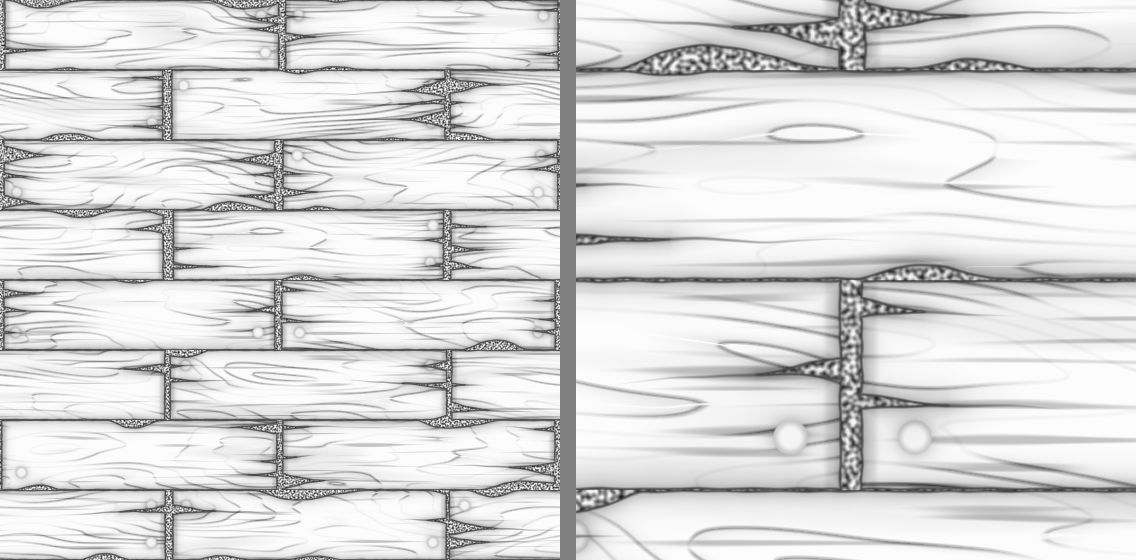
Left: the whole. Right: its middle third, enlarged.
A Shadertoy shader for this texture map:

```glsl
// Weathered pale wooden planks in staggered rows, with split ends, nails and gritty gaps.
#define ROWS 8.0
#define PLANKS 2.0
#define STAGGER 0.6
#define PLANK_LENGTH 4.0
#define WOOD 1.0
#define OUTLINE 0.25
#define GRIT_SCALE 290.0
#define GRAIN_WIDTH 0.012
#define GRAIN_DARKNESS 0.27
#define SPLIT_CHANCE 0.68
#define NAIL_RADIUS 0.082
#define NAIL_CHANCE 0.4

float hash(vec2 p) {
    vec3 a = fract(p.xyx * vec3(0.1031, 0.1030, 0.0973));
    a += dot(a, a.yzx + 33.33);
    return fract((a.x + a.y) * a.z);
}

vec2 gradientAt(vec2 cell) {
    float angle = 6.2832 * hash(cell);
    return vec2(cos(angle), sin(angle));
}

float gradientNoise(vec2 p) {
    vec2 i = floor(p), f = p - i;
    vec2 u = f * f * f * (f * (f * 6.0 - 15.0) + 10.0);
    vec2 e = vec2(1.0, 0.0);
    float low = mix(dot(gradientAt(i), f), dot(gradientAt(i + e), f - e), u.x);
    float high = mix(dot(gradientAt(i + e.yx), f - e.yx), dot(gradientAt(i + 1.0), f - 1.0), u.x);
    return 1.4 * mix(low, high, u.y);
}

// Height field whose contours are the growth rings
float rings(vec2 q, float id) {
    vec2 seed = vec2(17.3, 9.1) * (id + 1.0);
    float bend = 0.25 * (hash(seed + 2.0) - 0.5) * q.x;
    float knots = gradientNoise(vec2(q.x * 0.4, (q.y + bend) * 1.8) + seed);
    float fine = gradientNoise(vec2(q.x * 0.8, (q.y + bend) * 6.0) + seed.yx);
    return (q.y + bend) * mix(2.5, 7.0, hash(seed)) + 3.8 * knots + 0.5 * fine;
}

float woodGrain(vec2 q, float id, float px) {
    const float STEP = 0.004;
    vec2 seed = vec2(5.7, 23.9) * (id + 1.0);
    float h = rings(q, id);
    vec2 slope = vec2(rings(q + vec2(STEP, 0.0), id), rings(q + vec2(0.0, STEP), id)) - h;
    float steepness = length(slope) / STEP;
    float dist = abs(fract(h) - 0.5) / max(steepness, 1.5);

    // Rings fade in and out, and vanish where they would cross the plank
    float fade = smoothstep(-0.3, 0.4, gradientNoise(q * vec2(0.6, 3.0) + seed));
    fade *= smoothstep(0.3, 0.9, abs(slope.y) / max(length(slope), 1e-5));
    float line = 1.0 - smoothstep(0.0, GRAIN_WIDTH + px, dist);
    float ramp = pow(fract(h + 0.5), 5.0);
    float streak = smoothstep(0.3, 0.75, gradientNoise(q * vec2(0.7, 19.0) + seed.yx));
    float cloud = smoothstep(0.05, 0.7, gradientNoise(q * vec2(0.5, 4.0) - seed));
    return GRAIN_DARKNESS * line * (0.12 + 0.88 * fade) + 0.09 * ramp * fade
         + 0.22 * streak + 0.06 * cloud;
}

void mainImage(out vec4 fragColor, in vec2 fragCoord) {
    vec2 uv = fragCoord / iResolution.xy;
    float px = ROWS / iResolution.y;

    // Plank layout: q is measured in row heights, y pointing down
    float y = (1.0 - uv.y) * ROWS;
    float row = floor(y);
    float x = uv.x * PLANKS - STAGGER * mod(row, 2.0);
    float id = row * PLANKS + mod(floor(x), PLANKS);
    vec2 q = vec2(fract(x) * PLANK_LENGTH, y - row);

    // Chipped long edges
    float rough = 0.006 * gradientNoise(q * vec2(7.0, 12.0) + id);
    float chipTop = smoothstep(0.28, 0.8, gradientNoise(vec2(q.x * 0.8, id * 3.7 + 0.5)));
    float chipBottom = smoothstep(0.28, 0.8, gradientNoise(vec2(q.x * 0.8, id * 5.3 + 80.5)));
    float d = min(q.y - 0.006 - 0.14 * chipTop, 1.0 - q.y - 0.006 - 0.14 * chipBottom);

    float tone = WOOD - woodGrain(q, id, px);
    float crack = 0.0;

    for (int side = 0; side < 2; side++) {
        float endSeed = id * 7.0 + float(side) * 3.0 + 1.0;
        float inset = side == 0 ? q.x : PLANK_LENGTH - q.x;
        float gap = mix(0.02, 0.085, hash(vec2(endSeed, 41.0)));
        d = min(d, inset - gap);
        tone -= 0.07 * (1.0 - smoothstep(gap + 0.05, gap + 0.09, inset));

        // Wedge splits tapering into long hairline cracks
        for (int k = 0; k < 3; k++) {
            vec2 seed = vec2(endSeed, float(k) * 11.0 + 2.0);
            if (hash(seed + 6.6) > SPLIT_CHANCE) continue;
            float size = hash(seed + 0.3);
            float len = mix(0.2, 0.75, size);
            float spread = mix(0.03, 0.16, size * hash(seed + 5.1));
            float centre = 0.2 + 0.3 * float(k) + 0.2 * (hash(seed + 8.7) - 0.5);
            centre += 0.14 * (hash(seed + 3.9) - 0.5) * inset;
            centre += 0.015 * gradientNoise(vec2(inset * 3.0, endSeed + size));
            float away = abs(q.y - centre);
            float taper = pow(max(1.0 - inset / len, 0.0), 1.4);
            d = min(d, away - spread * taper + 0.4 * max(inset - len, 0.0));
            float remain = max(1.0 - inset / (len * 2.6), 0.0);
            float hairline = 1.0 - smoothstep(0.0, 0.018 * remain + 0.8 * px, away);
            crack = max(crack, hairline * smoothstep(0.0, 0.6, remain));
        }

        // Nail heads near the corners
        for (int k = 0; k < 2; k++) {
            vec2 seed = vec2(endSeed + 60.0, float(k) * 9.0 + 4.0);
            vec2 place = vec2(0.2 + 0.12 * hash(seed + 1.7), 0.22 + 0.53 * float(k));
            float r = length(vec2(inset, q.y) - place) - NAIL_RADIUS;
            float present = step(hash(seed), NAIL_CHANCE);
            float head = 0.97 - 0.17 * smoothstep(-0.04, 0.0, r);
            tone -= present * 0.14 * exp(-max(r, 0.0) * 28.0);
            tone = mix(tone, head, present * (1.0 - smoothstep(-px, px, r)));
        }
    }
    d += rough;

    // Soft edge shading, cracks, grit and dark outline
    float depth = max(d, 0.0);
    tone -= 0.24 * exp(-depth * 24.0) + 0.05 * exp(-depth * 7.0);
    tone = mix(min(tone, 0.99), OUTLINE, 0.55 * crack);
    float grit = clamp(0.64 + 0.6 * gradientNoise(uv * GRIT_SCALE), 0.15, 0.95);
    grit *= mix(0.75, 1.0, smoothstep(0.0, 0.04, -d));
    tone = mix(grit, tone, smoothstep(-0.6 * px, 0.6 * px, d));
    tone = mix(tone, OUTLINE, 0.75 * (1.0 - smoothstep(0.0, 0.008 + 0.8 * px, abs(d))));
    fragColor = vec4(vec3(clamp(tone, 0.0, 1.0)), 1.0);
}
```
